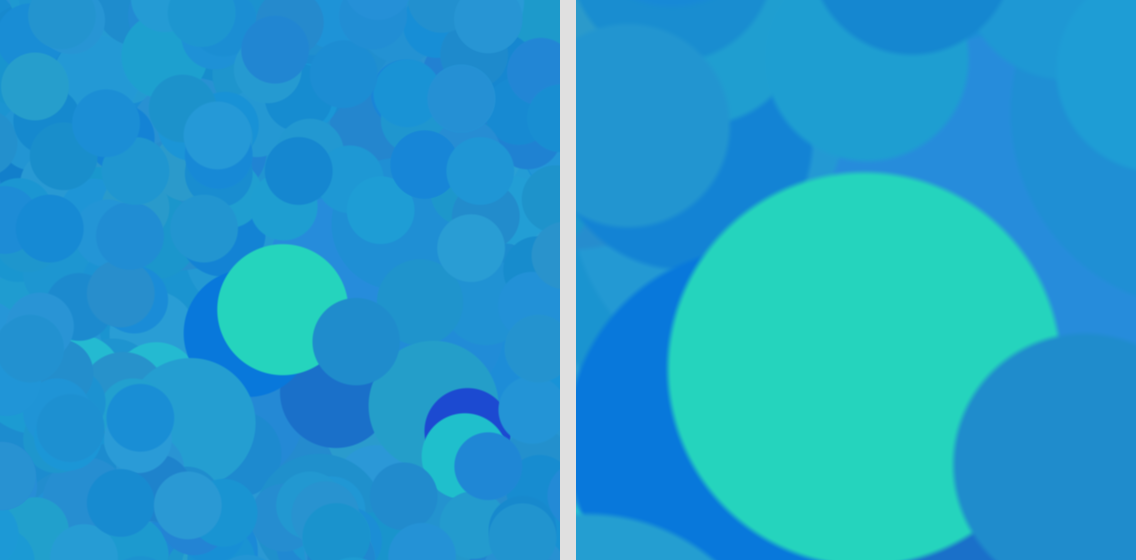
Left: the whole. Right: its middle third, enlarged.
Give the GLSL for this background, as a WebGL 1 fragment shader.

```glsl
precision highp float;

uniform vec2 u_resolution;

float hash(float n, float channel) {
    return fract(sin(n * 127.1 + channel * 311.7) * 43758.5453);
}

// Opaque disc with a slightly soft rim
void paintDisc(inout vec3 color, vec2 p, vec2 center, float radius, vec3 tint) {
    float d = length(p - center) - radius;
    color = mix(color, tint, 1.0 - smoothstep(-0.0024, 0.0024, d));
}

// Mostly mid blue, now and then cyan or deep blue
vec3 discTint(float id, float rarity) {
    float shift = (hash(id, 3.0) + hash(id, 4.0) - 1.0) * 0.068;
    vec3 tint = vec3(0.125 + shift * 0.3 + (hash(id, 5.0) - 0.5) * 0.07,
                     0.567 + shift,
                     0.82 + (hash(id, 6.0) - 0.5) * 0.05);
    float pick = hash(id, 7.0);
    if (pick < rarity) tint = vec3(0.14, 0.73, 0.82);
    else if (pick > 1.0 - rarity * 0.3) tint = vec3(0.10, 0.31, 0.81);
    return tint;
}

// Random discs of one size, kept out of an oval clearing
void paintLayer(inout vec3 color, vec2 p, float seed, float count,
                float radius, float clearing, float rarity) {
    for (int i = 0; i < 230; i++) {
        if (float(i) >= count) break;
        float id = seed + float(i);
        vec2 center = vec2(hash(id, 1.0), hash(id, 2.0)) * 1.12 - 0.06;
        vec2 offset = (center - vec2(0.57, 0.37)) * vec2(0.75, 1.0);
        if (length(offset) < clearing) continue;
        paintDisc(color, p, center, radius, discTint(id, rarity));
    }
}

void main() {
    vec2 p = gl_FragCoord.xy / u_resolution;
    vec3 color = vec3(0.11, 0.55, 0.81);

    // Large and medium discs underneath
    paintLayer(color, p, 11.0, 70.0, 0.118, 0.0, 0.02);
    paintLayer(color, p, 131.0, 75.0, 0.077, 0.21, 0.04);

    // Clearing: blue backdrop, then an arc of large discs below
    paintDisc(color, p, vec2(0.600, 0.530), 0.118, vec3(0.15, 0.55, 0.86));
    paintDisc(color, p, vec2(0.710, 0.600), 0.118, vec3(0.12, 0.56, 0.83));
    paintDisc(color, p, vec2(0.750, 0.460), 0.077, vec3(0.12, 0.58, 0.80));
    paintDisc(color, p, vec2(0.600, 0.300), 0.100, vec3(0.10, 0.44, 0.79));
    paintDisc(color, p, vec2(0.442, 0.405), 0.114, vec3(0.03, 0.47, 0.86));
    for (int i = 0; i < 3; i++) {
        float k = float(i);
        float angle = 1.42 * k - 2.92;
        vec2 center = vec2(0.555, 0.293) + 0.22 * vec2(cos(angle), sin(angle));
        vec3 tint = vec3(0.14, 0.62, 0.82 - 0.015 * k);
        if (i == 1) tint = vec3(0.12, 0.565, 0.80);
        paintDisc(color, p, center, 0.116, tint);
    }

    // Focal discs
    paintDisc(color, p, vec2(0.505, 0.447), 0.117, vec3(0.145, 0.83, 0.74));
    paintDisc(color, p, vec2(0.636, 0.390), 0.078, vec3(0.12, 0.55, 0.80));
    paintDisc(color, p, vec2(0.835, 0.230), 0.077, vec3(0.11, 0.29, 0.82));
    paintDisc(color, p, vec2(0.830, 0.185), 0.077, vec3(0.12, 0.75, 0.80));

    // Small discs crowd the surroundings
    paintLayer(color, p, 307.0, 220.0, 0.0605, 0.26, 0.0);

    gl_FragColor = vec4(color, 1.0);
}
```
